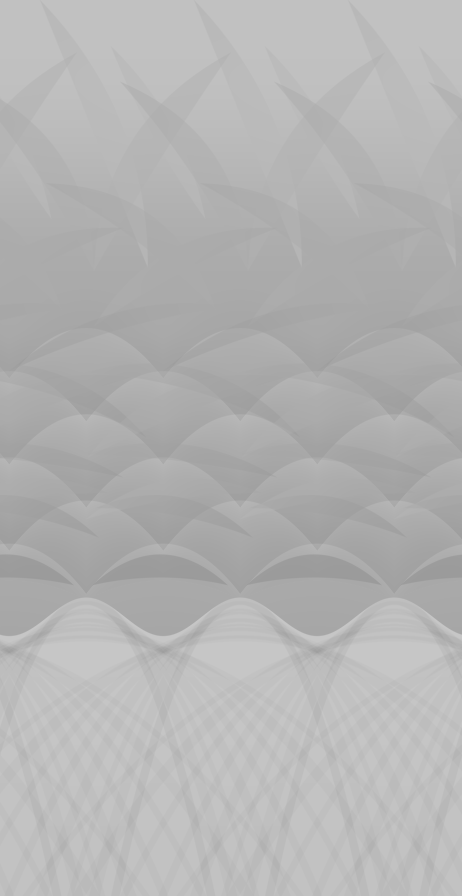
Write a Shadertoy shader that draws this background.

```glsl
const float TAU = 6.2831853;
const vec2 CELLS = vec2(3.0, 5.818);   // repeats across, same unit down

// Coverage of a curved blade between two bulged arcs; y = place along it
vec2 blade(vec2 p, vec2 start, vec2 tip, vec2 bulge, float soft) {
    vec2 chord = tip - start;
    float len = length(chord);
    vec2 dir = chord / len;
    vec2 up = vec2(dir.y, -dir.x) * sign(dir.x);
    float t = dot(p - start, dir) / len;
    float h = dot(p - start, up);
    vec2 arc = bulge * 4.0 * t * (1.0 - t);
    float cover = smoothstep(-soft, soft, arc.x - h) * smoothstep(-soft, soft, h - arc.y);
    return vec2(cover * step(0.0, t) * step(t, 1.0), t);
}

// Lay a row of translucent blades over a shade
float bladeRow(float shade, vec2 p, vec4 ends, vec2 bulge, vec2 tones, float alpha, float soft) {
    p.x = fract(p.x);
    for (int n = -3; n <= 2; n++) {
        vec2 b = blade(p - vec2(float(n), 0.0), ends.xy, ends.zw, bulge, soft);
        shade = mix(shade, mix(tones.x, tones.y, clamp(b.y, 0.0, 1.0)), b.x * alpha);
    }
    return shade;
}

// Depth below a row of parabolic domes
float domeDepth(vec2 p, vec2 apex, float curve) {
    float dx = fract(p.x - apex.x + 0.5) - 0.5;
    return p.y - apex.y - curve * dx * dx;
}

// Overlapping parabolic ribbons hanging from each crest
float ribbonNet(vec2 p, float crestX, float soft) {
    float x = fract(p.x - crestX);
    float sum = 0.0;
    for (int i = 0; i < 8; i++) {
        float k = 2.92 * pow(0.72, float(i));
        float width = 0.027 + 0.009 * sin(float(i) * 2.4);
        float top = 3.9 + 0.035 * float(i);
        for (int n = -3; n <= 3; n++) {
            float dx = x - float(n);
            float gap = abs(p.y - top - k * dx * dx) / sqrt(1.0 + 4.0 * k * k * dx * dx);
            sum += (1.0 - smoothstep(width - soft, width + soft, gap)) * (i == 0 ? 1.4 : 0.8);
        }
    }
    return sum;
}

float upperShade(vec2 p, float soft) {
    float s = mix(0.755, 0.665, smoothstep(0.35, 1.95, p.y));
    s -= 0.025 * smoothstep(2.0, 3.75, p.y);

    // Tall blades
    vec2 fade = vec2(0.67, 0.77);
    s = bladeRow(s, p, vec4(0.26, 0.0, 0.96, 1.74), vec2(0.19, 0.0), fade, 0.4, soft);
    s = bladeRow(s, p, vec4(0.72, 0.30, 1.333, 1.42), vec2(0.10, -0.04), fade, 0.3, soft);
    s = bladeRow(s, p, vec4(1.50, 0.34, 0.61, 1.76), vec2(0.24, 0.02), vec2(0.68, 0.70), 0.45, soft);
    s = bladeRow(s, p, vec4(0.78, 0.53, 1.61, 1.76), vec2(0.24, 0.05), vec2(0.66, 0.69), 0.45, soft);
    s = bladeRow(s, p, vec4(0.30, 1.19, 1.40, 2.01), vec2(0.24, 0.05), vec2(0.64, 0.68), 0.4, soft);
    s = bladeRow(s, p, vec4(1.80, 1.48, 0.61, 2.12), vec2(0.20, 0.04), vec2(0.64, 0.70), 0.4, soft);

    // Stacked domes, pale under the edge
    for (int i = 0; i < 6; i++) {
        float row = float(i);
        float depth = domeDepth(p, vec2(0.56 + 0.5 * mod(row, 2.0), 2.13 + 0.28 * row), 1.3);
        s += 0.032 * smoothstep(-soft, soft, depth) * exp(-5.0 * max(depth, 0.0));
        s -= 0.012 * smoothstep(-0.3, 0.0, depth) * (1.0 - smoothstep(-soft, soft, depth));
    }

    // Low sweeping blades
    vec2 dark = vec2(0.66, 0.59);
    s = bladeRow(s, p, vec4(2.50, 1.99, 1.06, 2.41), vec2(0.17, 0.06), dark, 0.4, soft);
    s = bladeRow(s, p, vec4(-0.45, 2.42, 0.95, 2.84), vec2(0.23, 0.09), dark, 0.4, soft);
    s = bladeRow(s, p, vec4(1.85, 2.45, 0.57, 2.97), vec2(0.20, 0.03), vec2(0.63, 0.70), 0.35, soft);
    s = bladeRow(s, p, vec4(-0.45, 2.95, 0.80, 3.10), vec2(0.14, 0.03), dark, 0.35, soft);
    s = bladeRow(s, p, vec4(1.70, 3.20, 0.56, 3.37), vec2(0.17, 0.04), vec2(0.64, 0.72), 0.4, soft);
    s = bladeRow(s, p, vec4(-0.38, 3.30, 0.64, 3.49), vec2(0.17, 0.05), dark, 0.5, soft);

    // Shadow caps and the smooth band beneath them
    s = bladeRow(s, p, vec4(0.60, 3.80, 1.48, 3.80), vec2(0.20, 0.05), vec2(0.57), 0.6, soft);
    float band = domeDepth(p, vec2(1.06, 3.765), 0.5);
    return mix(s, 0.665 - 0.04 * clamp(band, 0.0, 0.4), smoothstep(-soft, soft, band));
}

void mainImage(out vec4 fragColor, in vec2 fragCoord) {
    vec2 uv = fragCoord / iResolution.xy;
    vec2 p = vec2(uv.x, 1.0 - uv.y) * CELLS;
    float soft = 0.8 * CELLS.x / iResolution.x;

    // Wavy border between the blades and the net
    float crestX = 0.56;
    float border = 4.005 - 0.125 * cos(TAU * (p.x - crestX));
    float net = 0.775 - 0.015 * smoothstep(4.3, 5.8, p.y);
    net -= 0.02 * ribbonNet(p, crestX, soft);
    float shade = mix(upperShade(p, soft), net, smoothstep(-soft, soft, p.y - border));
    fragColor = vec4(vec3(shade), 1.0);
}
```
